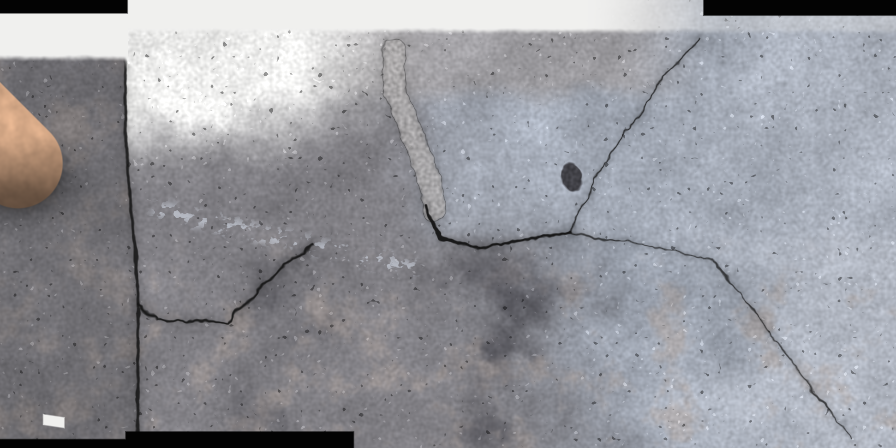
This texture is drawn by a Shadertoy shader. Its source:

```glsl
// Weathered, cracked concrete slabs with lime stains, a pale glare and a clay pipe end.

const vec3 INK = vec3(0.04);
const vec3 SLATE = vec3(0.34, 0.34, 0.37);
const vec3 GREY = vec3(0.50, 0.495, 0.515);
const vec3 BLUE_GREY = vec3(0.61, 0.64, 0.69);
const vec3 PALE = vec3(0.73, 0.75, 0.79);
const vec3 WHITE = vec3(0.94, 0.94, 0.935);
const vec3 TAN = vec3(0.61, 0.57, 0.55);
const vec3 CLAY = vec3(0.76, 0.60, 0.48);

vec2 hashGradient(vec2 cell) {
    vec3 q = fract(cell.xyx * vec3(0.1031, 0.1030, 0.0973));
    q += dot(q, q.yzx + 33.33);
    return fract((q.xx + q.yz) * q.zy) * 2.0 - 1.0;
}

// Gradient noise, roughly -0.7 .. 0.7
float noise(vec2 p) {
    vec2 i = floor(p), f = p - i;
    vec2 u = f * f * f * (f * (f * 6.0 - 15.0) + 10.0);
    vec2 e = vec2(0.0, 1.0);
    float low = mix(dot(hashGradient(i), f), dot(hashGradient(i + e.yx), f - e.yx), u.x);
    float high = mix(dot(hashGradient(i + e), f - e), dot(hashGradient(i + e.yy), f - e.yy), u.x);
    return mix(low, high, u.y);
}

float fbm(vec2 p, int octaves) {
    float sum = 0.0, amp = 0.7;
    for (int i = 0; i < octaves; i++) {
        sum += amp * noise(p);
        p = mat2(1.6, 1.2, -1.2, 1.6) * p + 7.3;
        amp *= 0.6;
    }
    return sum;
}

float segment(vec2 p, vec2 a, vec2 b) {
    vec2 d = b - a;
    return length(p - a - d * clamp(dot(p - a, d) / dot(d, d), 0.0, 1.0));
}

float path(vec2 p, vec2 a, vec2 b, vec2 c, vec2 d, vec2 e) {
    return min(min(segment(p, a, b), segment(p, b, c)), min(segment(p, c, d), segment(p, d, e)));
}

float box(vec2 p, vec2 centre, vec2 halfSize) {
    vec2 d = abs(p - centre) - halfSize;
    return length(max(d, 0.0)) + min(max(d.x, d.y), 0.0);
}

// Coverage of a shape from its signed distance
float fill(float dist, float soft) {
    return 1.0 - smoothstep(-soft, soft, dist);
}

// Dark core with a faint worn shoulder
vec3 cutCrack(vec3 col, float dist, float width, float strength, float soft) {
    col *= 1.0 - 0.22 * strength * exp(-dist * 90.0);
    return mix(col, INK * 2.0, strength * fill(dist - width, soft));
}

// Broad tones of the slabs, left to right, then stains
vec3 slabColour(vec2 p, float joint) {
    float blotch = fbm(p * 4.0, 5), patches = fbm(p * 9.0 + 20.0, 4);
    float right = smoothstep(0.85, 1.5, p.x + 0.35 * (p.y - 0.4) + 0.25 * blotch);
    vec3 col = mix(GREY, BLUE_GREY, right);
    col = mix(col, PALE, smoothstep(1.3, 1.95, p.x + 0.4 * blotch) * 0.75);
    float centre = smoothstep(0.9, 1.0, p.x) * smoothstep(0.44, 0.5, p.y);
    col = mix(col, mix(BLUE_GREY, PALE, 0.35), centre * 0.65);
    float upperBand = smoothstep(0.76, 0.82, p.y + 0.05 * blotch) * fill(p.x - 1.48, 0.12);
    col = mix(col, vec3(0.62, 0.61, 0.62), upperBand * 0.85);
    float low = fill(p.y - 0.42, 0.12);
    col = mix(col, TAN, low * smoothstep(0.0, 0.4, patches) * 0.55);
    col = mix(col, SLATE, low * fill(abs(p.x - 0.95) - 0.4, 0.25) * smoothstep(0.08, 0.5, -blotch) * 0.8);
    float glare = smoothstep(0.56, 0.84, p.y - 0.12 * (p.x - 0.3) + 0.12 * blotch);
    glare *= 1.0 - smoothstep(0.55, 1.0, p.x);
    col = mix(col, WHITE, clamp(glare * 1.25, 0.0, 1.0));
    vec3 leftSlab = mix(GREY * 0.88, TAN * 0.85, smoothstep(-0.1, 0.4, patches) * 0.5);
    col = mix(col, leftSlab, fill(p.x - joint, 0.004));
    return col * (1.0 + 0.17 * blotch + 0.13 * patches);
}

void mainImage(out vec4 fragColor, in vec2 fragCoord) {
    vec2 p = fragCoord / iResolution.y;
    p.x *= 2.0 * iResolution.y / iResolution.x;
    float soft = 1.0 / iResolution.y;
    vec2 wobble = vec2(fbm(p * 22.0, 3), fbm(p * 22.0 + 40.0, 3));
    vec2 q = p + 0.013 * wobble;
    float joint = mix(0.308, 0.28, smoothstep(0.3, 0.75, p.y)) + 0.004 * wobble.x;
    vec3 col = slabColour(p, joint);

    // Sand grain, pits and pale flecks
    float grain = noise(p * 110.0), speck = noise(p * 75.0 + 9.0);
    col *= 1.0 + 0.14 * grain + 0.09 * noise(p * 55.0);
    col *= 1.0 - 0.4 * smoothstep(0.36, 0.5, speck);
    col += 0.13 * smoothstep(0.36, 0.5, -speck);

    // Lime crust along the old edge
    float crust = segment(q, vec2(0.36, 0.53), vec2(0.92, 0.40));
    float flakes = smoothstep(0.06, 0.2, fbm(p * vec2(35.0, 45.0), 3));
    col = mix(col, PALE * 1.06, flakes * fill(crust - 0.018, 0.018) * 0.75);

    // Mortar strip between two cracks
    float strip = path(q, vec2(0.88, 0.89), vec2(0.88, 0.80), vec2(0.92, 0.70), vec2(0.96, 0.60), vec2(0.97, 0.53));
    col = mix(col, vec3(0.70, 0.69, 0.69) * (1.0 + 0.3 * grain), 0.8 * fill(strip - 0.024, 2.0 * soft));
    col = cutCrack(col, abs(strip - 0.025), 0.0005, 0.5, soft);

    // Cracks and the slab joint
    float hook = path(q, vec2(0.31, 0.32), vec2(0.35, 0.285), vec2(0.51, 0.28), vec2(0.61, 0.39), vec2(0.70, 0.455));
    float fork = path(q, vec2(0.95, 0.54), vec2(0.985, 0.47), vec2(1.07, 0.445), vec2(1.17, 0.465), vec2(1.27, 0.48));
    float climb = path(q, vec2(1.27, 0.48), vec2(1.34, 0.62), vec2(1.43, 0.75), vec2(1.48, 0.83), vec2(1.56, 0.91));
    float tail = path(q, vec2(1.27, 0.48), vec2(1.46, 0.45), vec2(1.59, 0.42), vec2(1.67, 0.32), vec2(1.90, 0.02));
    col = cutCrack(col, hook, 0.0025, 0.9, soft);
    col = cutCrack(col, fork, 0.003 + 0.003 * fill(length(p - vec2(0.98, 0.47)) - 0.03, 0.03), 0.95, soft);
    col = cutCrack(col, climb, 0.0015, 0.8, soft);
    col = cutCrack(col, tail, 0.0012 + 0.004 * max(noise(p * 14.0), 0.0), 0.7, soft);
    col = cutCrack(col, abs(p.x - joint), 0.003 + 0.006 * max(wobble.y, 0.0), 0.85 * fill(p.y - 0.86, 0.02), soft);

    // Tar patch and paper scrap
    float tar = length((q - vec2(1.276, 0.604)) * vec2(1.3, 1.0)) - 0.033;
    col = mix(col, SLATE * (0.75 + 0.3 * grain), fill(tar, 1.5 * soft));
    col = mix(col, WHITE, fill(box(p + vec2(0.0, 0.15 * (p.x - 0.12)), vec2(0.12, 0.06), vec2(0.024, 0.012)), soft));

    // Pipe end with its shadow
    float pipe = segment(p, vec2(0.04, 0.635), vec2(-0.36, 1.035)) - 0.1;
    col *= 1.0 - 0.4 * exp(-max(pipe, 0.0) * 30.0) * fill(p.y - 0.64, 0.08);
    vec3 clay = CLAY * mix(0.5, 1.1, smoothstep(0.53, 0.72, p.y)) * (1.0 + 0.2 * wobble.x);
    col = mix(col, clay, fill(pipe, soft));

    // Bright wall strip and black margins
    float wallBase = mix(0.87, 0.93, step(0.285, p.x)) + 0.006 * wobble.x;
    float wall = smoothstep(-0.008, 0.008, p.y - wallBase) * (1.0 - 0.7 * smoothstep(1.3, 1.65, p.x));
    col = mix(col, WHITE, wall);
    float margin = min(box(p, vec2(0.0, 1.07), vec2(0.285, 0.1)), box(p, vec2(1.87, 1.065), vec2(0.3, 0.1)));
    margin = min(margin, box(p, vec2(0.0, -0.08), vec2(0.285, 0.1)));
    margin = min(margin, box(p, vec2(0.535, -0.063), vec2(0.255, 0.1)));
    col = mix(col, INK * 0.3, fill(margin, soft));

    fragColor = vec4(clamp(col, 0.0, 1.0), 1.0);
}
```
